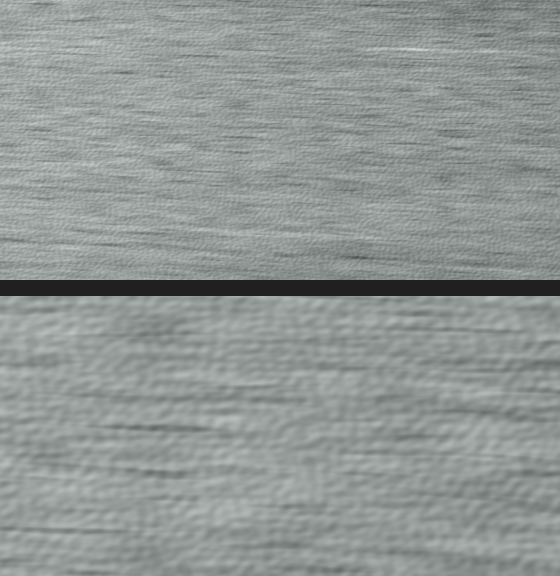
Top: the whole. Bottom: its middle third, enlarged.
This texture is drawn by a WebGL 2 fragment shader. Its source:

```glsl
#version 300 es
precision highp float;
// Brushed grey metal: nearly horizontal fibres that tilt more near the base.
// Stretched gradient noise makes bands, fibres and dark flecks; a small
// embossed grain, soft light falloff and a few long glints finish the sheet.

uniform vec2 u_resolution;
out vec4 outColor;

const float BASE_LIGHT = 0.602;
const vec3 TINT = vec3(-0.020, 0.010, 0.0);
const float TILT_TOP = 0.015;
const float TILT_BASE = 0.050;
const vec2 BAND_SCALE = vec2(0.8, 17.0);
const vec2 STRAND_SCALE = vec2(3.0, 48.0);
const vec2 FIBRE_SCALE = vec2(10.0, 108.0);
const vec2 FLECK_SCALE = vec2(7.0, 84.0);
const vec2 GRAIN_SCALE = vec2(68.0, 112.0);
const float BAND_GAIN = 0.052;
const float STRAND_GAIN = 0.080;
const float FIBRE_GAIN = 0.120;
const float FLECK_GAIN = 0.120;
const float GRAIN_GAIN = 0.078;

uint hash(uvec2 cell) {
    uint h = cell.x * 1664525u + cell.y * 1013904223u;
    h = (h ^ (h >> 16)) * 2246822519u;
    h = (h ^ (h >> 13)) * 3266489917u;
    return h ^ (h >> 16);
}

vec2 gradientAt(vec2 cell) {
    float angle = float(hash(uvec2(ivec2(cell) + 4096)) & 65535u) * 6.28318 / 65536.0;
    return vec2(cos(angle), sin(angle));
}

float gradientNoise(vec2 p) {
    vec2 cell = floor(p);
    vec2 f = p - cell;
    vec2 w = f * f * f * (f * (f * 6.0 - 15.0) + 10.0);
    vec2 e = vec2(1.0, 0.0);
    float a = dot(gradientAt(cell), f);
    float b = dot(gradientAt(cell + e.xy), f - e.xy);
    float c = dot(gradientAt(cell + e.yx), f - e.yx);
    float d = dot(gradientAt(cell + e.xx), f - e.xx);
    return mix(mix(a, b, w.x), mix(c, d, w.x), w.y);
}

// Long soft stroke with tapered ends.
float streak(vec2 p, vec2 centre, vec2 halfSize) {
    vec2 d = (p - centre) / halfSize;
    return exp(-d.y * d.y) * (1.0 - smoothstep(0.2, 1.0, abs(d.x)));
}

// Broad illumination: bright at left, dim at the right and the corners.
float sheetLight(vec2 p) {
    float light = BASE_LIGHT - 0.042 * (p.x - 1.0);
    light += 0.025 * exp(-dot(p - vec2(0.25, 0.72), p - vec2(0.25, 0.72)) * 5.0);
    light -= 0.050 * smoothstep(1.1, 2.0, p.x) * smoothstep(0.75, 1.0, p.y);
    light -= 0.030 * (1.0 - smoothstep(0.0, 0.25, p.y));
    return light - 0.020 * smoothstep(0.90, 1.0, p.y);
}

void main() {
    vec2 p = gl_FragCoord.xy / u_resolution.y;

    // Fibre coordinates follow the changing tilt.
    float tilt = mix(TILT_BASE, TILT_TOP, smoothstep(0.0, 0.6, p.y));
    vec2 q = vec2(p.x, p.y + p.x * tilt);
    q.y += 0.002 * gradientNoise(vec2(q.x * 2.0, q.y * 5.0) + 31.0);

    // Bands grow stronger towards the base, fine fibres fade there.
    float low = 1.0 - smoothstep(0.1, 0.5, p.y);
    float light = sheetLight(p);
    light += BAND_GAIN * (1.0 + 0.6 * low) * gradientNoise(q * BAND_SCALE + 7.3);
    light += STRAND_GAIN * gradientNoise(q * STRAND_SCALE + 53.7);
    light += FIBRE_GAIN * (1.0 - 0.3 * low) * gradientNoise(q * FIBRE_SCALE + 19.1);

    // Sparse dark flecks.
    float fleck = smoothstep(0.15, 0.60, gradientNoise(q * FLECK_SCALE + 88.4));
    light -= FLECK_GAIN * (1.0 - 0.4 * low) * fleck;

    // Embossed grain from two shifted samples, turned off the fibre axis.
    vec2 g = mat2(0.96, -0.28, 0.28, 0.96) * q * GRAIN_SCALE;
    light += GRAIN_GAIN * (gradientNoise(g) - gradientNoise(g + vec2(0.35, -0.55)));

    // Glints and grooves, broken up along their length.
    float wear = 0.75 + 0.8 * gradientNoise(q * vec2(9.0, 70.0) + 140.0);
    float glint = 0.20 * streak(q, vec2(1.42, 0.846), vec2(0.22, 0.007));
    glint += 0.12 * streak(q, vec2(1.68, 0.842), vec2(0.28, 0.006));
    glint += 0.08 * streak(q, vec2(0.90, 0.209), vec2(0.65, 0.007));
    glint += 0.11 * streak(q, vec2(0.10, 0.125), vec2(0.50, 0.005));
    glint += 0.10 * streak(q, vec2(1.85, 0.122), vec2(0.50, 0.005));
    float groove = 0.14 * streak(q, vec2(0.20, 0.143), vec2(0.70, 0.007));
    groove += 0.13 * streak(q, vec2(1.45, 0.140), vec2(0.85, 0.008));
    groove += 0.08 * streak(q, vec2(0.20, 0.330), vec2(0.60, 0.008));
    groove += 0.08 * streak(q, vec2(0.45, 0.190), vec2(0.70, 0.007));
    light += (glint - groove) * wear;

    outColor = vec4(clamp(vec3(light) + TINT, 0.0, 1.0), 1.0);
}
```
